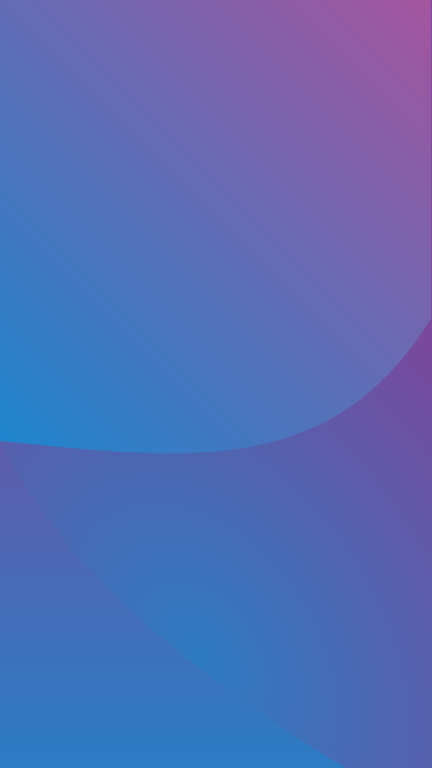
A WebGL 1 fragment shader for this background:

```glsl
precision highp float;
// Three overlapping sheets of colour: a blue-to-pink sheet with a curved lower
// edge, a violet sheet with a tilted elliptical blue glow, and a vertical fade
// in the lower left corner. Polynomial curves give the antialiased edges.

uniform vec2 u_resolution;

#define ASPECT 0.5625
#define SHEET_BLUE vec3(0.125, 0.520, 0.800)
#define SHEET_PINK vec3(0.645, 0.330, 0.620)
#define GLOW_BLUE vec3(0.180, 0.485, 0.760)
#define GLOW_VIOLET vec3(0.480, 0.280, 0.610)
#define CORNER_BLUE vec3(0.170, 0.490, 0.770)
#define CORNER_VIOLET vec3(0.370, 0.360, 0.670)
#define GLOW_CENTER vec2(0.2604, 0.1406)
#define GLOW_AXIS vec2(0.552, -0.834)
#define GLOW_STRETCH 0.7
#define GLOW_RADIUS 0.501
#define FOLD_TOP 0.4258

// Height of the upper sheet's lower edge at x
float sheetEdge(float x) {
    return FOLD_TOP - 0.056 * x + 0.1745 * pow(x, 3.6) + 0.043 * pow(x, 8.0);
}

// Right limit of the corner sheet at height y
float cornerEdge(float y) {
    float depth = max(1.0 - y / FOLD_TOP, 0.0);
    return depth * (0.354 + 0.446 * depth);
}

// Pixel coverage from an axis-aligned offset and the edge slope, in pixels
float coverage(float offset, float slope) {
    return clamp(offset / sqrt(1.0 + slope * slope) + 0.5, 0.0, 1.0);
}

vec3 glowColor(vec2 p) {
    vec2 d = p - GLOW_CENTER;
    float along = dot(d, GLOW_AXIS) * GLOW_STRETCH;
    float across = dot(d, vec2(-GLOW_AXIS.y, GLOW_AXIS.x));
    float t = length(vec2(along, across)) / GLOW_RADIUS;
    return mix(GLOW_BLUE, GLOW_VIOLET, min(t, 1.0));
}

vec3 sheetColor(vec2 p) {
    float t = (p.x + p.y - 0.44) / 1.122;
    return mix(SHEET_BLUE, SHEET_PINK, clamp(t, 0.0, 1.0));
}

void main() {
    vec2 uv = gl_FragCoord.xy / u_resolution;
    vec2 pixel = 1.0 / u_resolution;
    vec2 p = uv * vec2(ASPECT, 1.0);

    // Violet sheet with its glow
    vec3 color = glowColor(p);

    // Lower left corner sheet
    float limit = cornerEdge(uv.y);
    float slope = (cornerEdge(uv.y + pixel.y) - limit) / pixel.x;
    vec3 corner = mix(CORNER_BLUE, CORNER_VIOLET, min(uv.y / FOLD_TOP, 1.0));
    color = mix(color, corner, coverage((limit - uv.x) / pixel.x, slope));

    // Upper sheet, ending just short of the right border
    float edge = sheetEdge(uv.x);
    slope = (sheetEdge(uv.x + pixel.x) - edge) / pixel.y;
    float sheet = coverage((uv.y - edge) / pixel.y, slope);
    sheet *= coverage((0.998 - uv.x) / pixel.x, 0.0);
    color = mix(color, sheetColor(p), sheet);

    gl_FragColor = vec4(color, 1.0);
}
```
